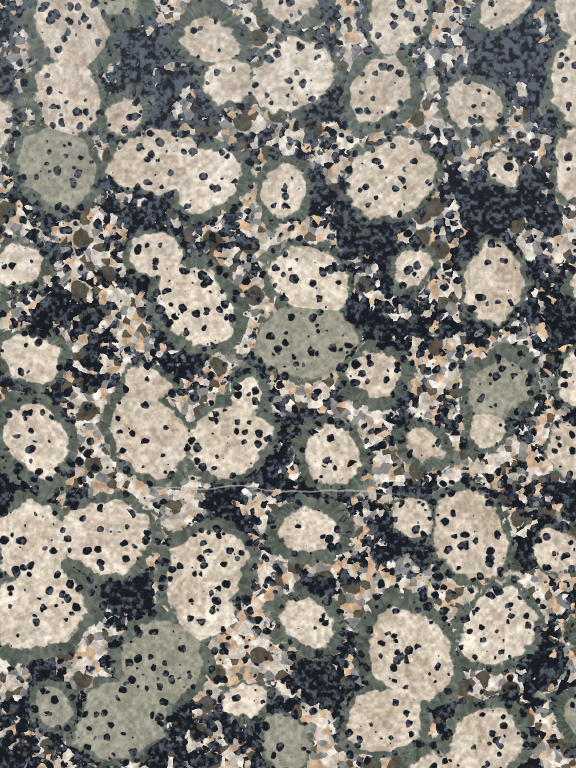
Reproduce this texture procedurally as a WebGL 2 fragment shader.

```glsl
#version 300 es
precision highp float;
// Polished rapakivi granite: rounded cream feldspar ovoids with fibrous green
// rims, set in a groundmass of pale grains and clumped black mica.
// Ovoids come from a jittered grid, grains from Voronoi cells, mottling from fbm.
uniform vec2 u_resolution;
out vec4 fragColor;

vec3 hash3(vec2 cell) {
  uvec3 v = uvec3(ivec3(ivec2(cell), 17)) * 1664525u + 1013904223u;
  v.x += v.y * v.z; v.y += v.z * v.x; v.z += v.x * v.y;
  v ^= v >> 16u;
  v.x += v.y * v.z; v.y += v.z * v.x; v.z += v.x * v.y;
  return vec3(v >> 16u) / 65535.0;
}

float noise(vec2 p) {
  vec2 i = floor(p), f = fract(p);
  f = f * f * (3.0 - 2.0 * f);
  return mix(mix(hash3(i).x, hash3(i + vec2(1, 0)).x, f.x),
             mix(hash3(i + vec2(0, 1)).x, hash3(i + vec2(1, 1)).x, f.x), f.y);
}

float fbm(vec2 p) {
  float sum = 0.0, amp = 0.533;
  for (int i = 0; i < 4; i++) {
    sum += amp * noise(p);
    p = mat2(1.6, 1.2, -1.2, 1.6) * p + 31.7;
    amp *= 0.5;
  }
  return sum;
}

// Distance to the nearest grain centre, then three random values of that grain
vec4 grains(vec2 p) {
  vec4 best = vec4(9.0);
  for (int k = 0; k < 9; k++) {
    vec2 cell = floor(p) + vec2(k % 3 - 1, k / 3 - 1);
    float d = distance(p, cell + hash3(cell + 301.0).xy);
    if (d < best.x) best = vec4(d, hash3(cell + 77.0));
  }
  return best;
}

// Signed distance to the nearest ovoid, its random values and local position
vec4 ovoids(vec2 p, out vec2 local) {
  const float spacing = 0.155;
  vec4 best = vec4(9.0);
  for (int k = 0; k < 9; k++) {
    vec2 cell = floor(p / spacing) + vec2(k % 3 - 1, k / 3 - 1);
    vec3 id = hash3(cell + 911.0), jitter = hash3(cell + 523.0);
    vec2 q = p - (cell + 0.5 + 0.65 * (jitter.xy - 0.5)) * spacing;
    float turn = 6.283 * jitter.z;
    q = mat2(cos(turn), sin(turn), -sin(turn), cos(turn)) * q;
    float d = length(q * vec2(0.88, 1.12)) - mix(0.024, 0.076, id.x);
    if (d < best.x) { best = vec4(d, id); local = q; }
  }
  return best;
}

vec3 stone(vec2 p) {
  vec2 warped = p + 0.009 * (vec2(fbm(p * 70.0), fbm(p * 70.0 + 53.0)) - 0.5);
  float fine = fbm(p * 150.0), mottle = fbm(p * 38.0 + 9.0);
  vec4 crystal = grains(warped * 80.0);
  float sheen = smoothstep(0.75, 1.35, p.y);

  // Mica, with a bluish glint that grows towards the top
  vec3 mica = mix(vec3(0.10, 0.115, 0.14), vec3(0.34, 0.37, 0.41),
                  smoothstep(0.42, 0.78, fine + 0.13 * sheen));

  // Pale groundmass: white, tan, grey and brown grains
  vec3 ground = mix(vec3(0.74, 0.69, 0.63), vec3(0.91, 0.88, 0.84), crystal.y);
  ground = mix(ground, vec3(0.80, 0.68, 0.56), step(0.80, crystal.z));
  ground = mix(ground, vec3(0.54, 0.54, 0.53), step(crystal.z, 0.27));
  ground = mix(ground, vec3(0.37, 0.34, 0.29), step(crystal.z, 0.11));
  ground *= 0.70 + 0.60 * fbm(p * 110.0 + 4.0);
  vec4 quartz = grains(warped * 24.0 + 40.0);
  float quartzMask = step(0.80, quartz.y) * smoothstep(0.42, 0.36, quartz.x);
  ground = mix(ground, vec3(0.30, 0.28, 0.24) * (0.7 + 0.6 * fine), 0.9 * quartzMask);
  float clump = fbm(warped * 13.0) + 0.30 * (crystal.w - 0.5) + 0.16 * (fine - 0.5);
  ground = mix(ground, mica, smoothstep(0.505, 0.53, clump));

  // Ovoid outline, roughened at two scales
  vec2 local;
  vec4 ovoid = ovoids(p, local);
  float edge = ovoid.x + 0.032 * (fbm(p * 24.0) - 0.5) + 0.014 * (fbm(p * 95.0) - 0.5);

  // Green rim with radial fibres
  float fibre = noise(vec2(atan(local.y, local.x) * 16.0, length(local) * 55.0));
  vec3 rim = mix(vec3(0.21, 0.25, 0.23), vec3(0.56, 0.58, 0.53),
                 0.35 * fibre + 0.5 * fine + 0.5 * (mottle - 0.4));
  float rimEdge = edge - mix(0.004, 0.027, ovoid.z) + 0.016 * (crystal.w - 0.5);
  vec3 color = mix(ground, rim, smoothstep(0.002, -0.002, rimEdge));

  // Feldspar core with cleavage streaks; a few cores are altered to green-grey
  float streak = noise(local * vec2(45.0, 260.0));
  vec3 core = mix(vec3(0.70, 0.63, 0.55), vec3(0.95, 0.91, 0.85),
                  clamp(0.35 * streak + 0.9 * mottle - 0.08 + 0.3 * (ovoid.w - 0.5), 0.0, 1.0));
  core = mix(core, vec3(0.55, 0.55, 0.49), 0.8 * step(0.87, ovoid.w));
  core *= 0.76 + 0.48 * fine;
  color = mix(color, core, smoothstep(0.003, -0.002, edge));

  // Small mica specks scattered through cores and rims
  vec4 speck = grains(warped * 62.0 + 130.0);
  float speckSize = 0.48 * smoothstep(0.52, 1.0, speck.y + 0.5 * (mottle - 0.5));
  color = mix(color, mica, smoothstep(0.06, -0.06, speck.x - speckSize)
                           * step(0.02, speckSize));

  // Hairline crack
  float crack = abs(p.y - 0.50 + 0.035 * p.x - 0.02 * (fbm(p * 12.0) - 0.5));
  float crackSpan = smoothstep(0.2, 0.3, p.x) * smoothstep(0.78, 0.6, p.x);
  color = mix(color, vec3(0.80, 0.79, 0.76), 0.6 * crackSpan * smoothstep(0.0022, 0.0006, crack));

  return mix(color, vec3(0.62, 0.66, 0.70), 0.13 * sheen);
}

void main() {
  // Four samples per pixel smooth the grain borders
  vec3 sum = vec3(0.0);
  for (int k = 0; k < 4; k++) {
    vec2 offset = vec2(k % 2, k / 2) * 0.5 - 0.25;
    sum += stone((gl_FragCoord.xy + offset) / u_resolution.x);
  }
  fragColor = vec4(sum * 0.25, 1.0);
}
```
